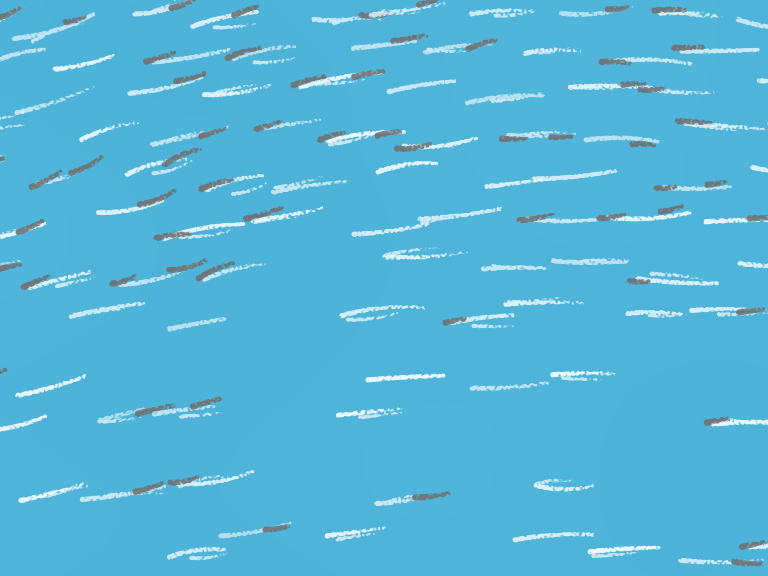
Reproduce this texture procedurally as a WebGL 1 fragment shader.

```glsl
precision highp float;
uniform vec2 u_resolution;

const vec3 WATER = vec3(0.305, 0.705, 0.85);
const vec3 CHALK = vec3(0.93, 0.975, 0.99);
const vec3 CHARCOAL = vec3(0.44, 0.44, 0.44);
const float COLUMN_WIDTH = 0.155;
const float ROW_STEP = 0.058;
const float ROW_GROWTH = 0.0021;

float hash(vec2 p, float salt) {
  vec3 q = fract(vec3(p.xyx + salt * 7.31) * vec3(0.1031, 0.1137, 0.0973));
  q += dot(q, q.yzx + 33.33);
  return fract((q.x + q.y) * q.z);
}

float signedHash(vec2 p, float salt) {
  return hash(p, salt) * 2.0 - 1.0;
}

float cornerSlope(vec2 corner, vec2 offset) {
  float a = 6.2832 * hash(corner, 0.5);
  return dot(vec2(cos(a), sin(a)), offset);
}

float gradientNoise(vec2 p) {
  vec2 i = floor(p), f = fract(p);
  vec2 u = f * f * (3.0 - 2.0 * f);
  vec2 e = vec2(0.0, 1.0);
  float low = mix(cornerSlope(i, f), cornerSlope(i + e.yx, f - e.yx), u.x);
  float high = mix(cornerSlope(i + e.xy, f - e.xy), cornerSlope(i + e.yy, f - e.yy), u.x);
  return mix(low, high, u.y);
}

vec2 heading(float angle) {
  return vec2(cos(angle), sin(angle));
}

// Rows lie closer together towards the top
float rowDepth(float row) {
  return row * (ROW_STEP + ROW_GROWTH * row);
}

float rowAtDepth(float depth) {
  float root = sqrt(ROW_STEP * ROW_STEP + 4.0 * ROW_GROWTH * max(depth, 0.0));
  return (root - ROW_STEP) / (2.0 * ROW_GROWTH);
}

// Grainy crayon line that runs dry towards its far end
float stroke(vec2 p, float angle, float len, float halfWidth, float bend, float dryness, float grain) {
  vec2 dir = heading(angle);
  vec2 q = vec2(dot(p, dir), dot(p, vec2(-dir.y, dir.x)));
  float t = clamp(q.x / len, 0.0, 1.0);
  q.y -= 4.0 * bend * len * t * (1.0 - t);
  float d = length(q - vec2(t * len, 0.0));
  float w = halfWidth * mix(1.0, 0.8, t);
  float soft = 0.7 / u_resolution.y;
  float body = 1.0 - smoothstep(w - soft, w + soft, d);
  float edge = d / w;
  float load = 0.55 - dryness * t - 0.45 * edge * edge;
  return body * smoothstep(-0.3, 0.3, grain + load);
}

// One mark: a pale line, a fainter companion and dark accents at its ends
vec3 paintMark(vec3 color, vec2 p, vec2 id, float angle, float grain) {
  float len = mix(0.095, 0.145, hash(id, 1.0));
  float bend = 0.06 * signedHash(id, 2.0);
  float strength = mix(0.6, 1.0, hash(id, 3.0));
  float dryness = mix(0.1, 0.75, hash(id, 4.0));
  vec2 dir = heading(angle);
  vec2 q = p + 0.5 * len * dir;
  float pale = strength * stroke(q, angle, len, 0.0046, bend, dryness, grain);

  if (hash(id, 5.0) < 0.6) {
    vec2 shift = vec2(0.05 * hash(id, 6.0), 0.009 * signedHash(id, 7.0));
    float turn = 0.13 * signedHash(id, 8.0);
    float companion = stroke(q - shift, angle + turn, len * 0.65, 0.0038, -bend, 0.7, grain);
    pale = max(pale, 0.75 * companion);
  }
  color = mix(color, CHALK, pale);

  for (int i = 0; i < 2; i++) {
    float end = float(i);
    float salt = 10.0 + 6.0 * end;
    if (hash(id, salt) < 0.34) {
      vec2 start = dir * len * mix(-0.1, 0.65, end);
      start.y += 0.006 * signedHash(id, salt + 1.0);
      float accentLen = mix(0.03, 0.065, hash(id, salt + 2.0));
      float turn = mix(-0.07, 0.2, hash(id, salt + 3.0));
      float dark = stroke(q - start, angle + turn, accentLen, 0.0056, bend, 0.3, grain);
      color = mix(color, CHARCOAL, 0.9 * dark);
    }
  }
  return color;
}

void main() {
  vec2 p = gl_FragCoord.xy / u_resolution.y;
  float aspect = u_resolution.x / u_resolution.y;
  float grain = gradientNoise(mat2(0.8, 0.6, -0.6, 0.8) * p * 200.0);
  vec3 color = WATER + 0.012 * gradientNoise(p * vec2(1.5, 2.5) + 4.0);

  // Jittered grid of marks, thinning out downwards
  float nearRow = floor(rowAtDepth(1.0 - p.y));
  for (int j = -1; j <= 1; j++) {
    float row = nearRow + float(j);
    float stagger = 0.5 * mod(row, 2.0) + 0.3 * hash(vec2(row, 3.0), 30.0);
    float nearColumn = floor(p.x / COLUMN_WIDTH - stagger);
    for (int i = -1; i <= 1; i++) {
      vec2 id = vec2(nearColumn + float(i), row) + 20.0;
      float x = (id.x - 19.5 + stagger + 0.22 * signedHash(id, 31.0)) * COLUMN_WIDTH;
      float y = 1.0 - rowDepth(row + 0.5 + 0.3 * signedHash(id, 32.0));
      float keep = mix(0.5, 1.0, smoothstep(0.3, 0.65, y));
      if (hash(id, 33.0) < keep) {
        float angle = mix(0.32, -0.04, x / aspect) * mix(0.7, 1.0, y);
        angle += 0.06 * signedHash(id, 34.0);
        color = paintMark(color, p - vec2(x, y), id, angle, grain);
      }
    }
  }
  gl_FragColor = vec4(color, 1.0);
}
```
